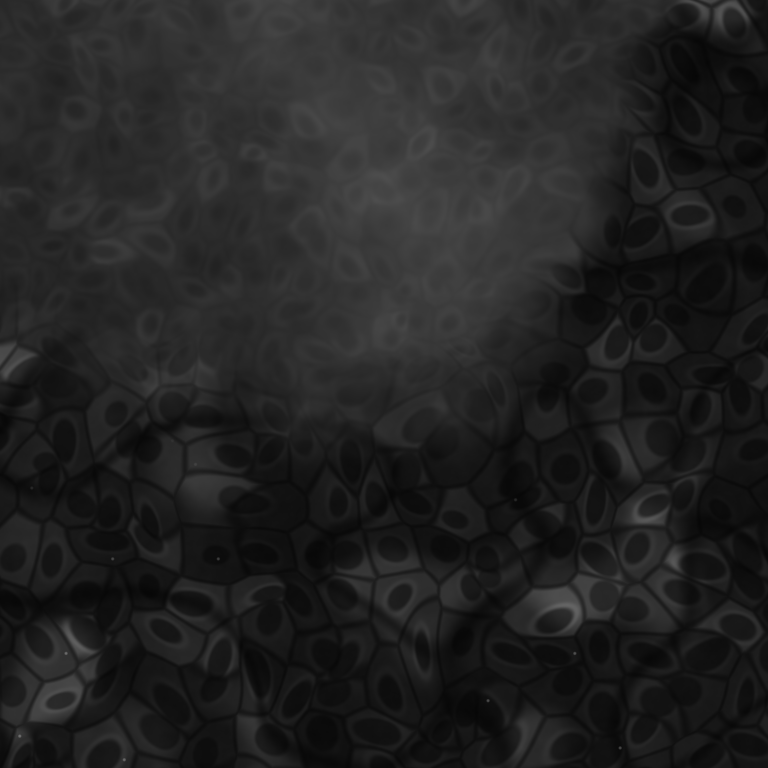
This texture is drawn by a WebGL 2 fragment shader. Its source:

```glsl
#version 300 es
precision highp float;

uniform vec2 u_resolution;
out vec4 fragColor;

vec2 hash2(vec2 p) {
    vec3 q = fract(p.xyx * vec3(0.1031, 0.1030, 0.0973));
    q += dot(q, q.yzx + 33.33);
    return fract((q.xx + q.yz) * q.zy);
}

vec2 rotate(vec2 p, float angle) {
    float c = cos(angle), s = sin(angle);
    return vec2(c * p.x - s * p.y, s * p.x + c * p.y);
}

float gradientDot(vec2 cell, vec2 corner, vec2 f) {
    float angle = 6.2832 * hash2(cell + corner).x;
    return dot(vec2(cos(angle), sin(angle)), f - corner);
}

float gradientNoise(vec2 p) {
    vec2 i = floor(p), f = p - i;
    vec2 u = f * f * f * (f * (f * 6.0 - 15.0) + 10.0);
    float low = mix(gradientDot(i, vec2(0, 0), f), gradientDot(i, vec2(1, 0), f), u.x);
    float high = mix(gradientDot(i, vec2(0, 1), f), gradientDot(i, vec2(1, 1), f), u.x);
    return 1.4 * mix(low, high, u.y);
}

float fbm(vec2 p) {
    float sum = 0.0, amplitude = 0.5;
    for (int i = 0; i < 4; i++) {
        sum += amplitude * gradientNoise(p);
        p = rotate(p, 0.6) * 2.03 + 17.3;
        amplitude *= 0.5;
    }
    return sum;
}

float segmentDistance(vec2 p, vec2 a, vec2 b) {
    vec2 ab = b - a;
    return length(p - a - ab * clamp(dot(p - a, ab) / dot(ab, ab), 0.0, 1.0));
}

// Relative brightness of packed cells: dark nucleus, lit rim, dark gaps
float cellTone(vec2 p, float seed, float blur) {
    vec2 home = floor(p);
    float nearest = 9.0, second = 9.0, sum = 0.0, total = 0.0;
    float sharpness = mix(34.0, 9.0, blur);
    for (int y = -2; y <= 2; y++) {
        for (int x = -2; x <= 2; x++) {
            vec2 id = home + vec2(x, y);
            vec2 jitter = hash2(id + seed), look = hash2(id + seed + 71.7);
            vec2 shape = hash2(id + seed + 139.1);
            float stretch = 1.0 + 0.45 * shape.y;
            vec2 local = rotate(p - id - 0.1 - 0.8 * jitter, 6.2832 * shape.x);
            local *= vec2(1.0 / stretch, stretch);
            float d = length(local);
            second = min(second, max(nearest, d));
            nearest = min(nearest, d);

            float radius = 0.23 + 0.13 * look.y;
            float toNucleus = length(local - 0.12 * (shape - 0.5)) - radius;
            float edge = mix(0.05, 0.2, blur);
            float nucleus = 1.0 - smoothstep(-edge, edge, toNucleus);
            float rim = exp(-pow((toNucleus - 0.07) / (0.06 + 0.1 * blur), 2.0));
            float tone = 0.75 + 0.85 * look.x * look.x;
            tone *= 1.0 - 0.42 * nucleus + 0.3 * rim * shape.y;
            float weight = exp(-sharpness * d);
            sum += weight * tone;
            total += weight;
        }
    }
    float gap = 1.0 - smoothstep(0.0, 0.17 + 0.15 * blur, second - nearest);
    return sum / total * (1.0 - gap * mix(0.45, 0.15, blur));
}

// Coverage of the out-of-focus area: a broad bowl, open at the top
float hazeMask(vec2 uv, float wobble) {
    float right = max(uv.x - 0.6, 0.0);
    float rimHeight = 0.46 + 0.55 * pow(uv.x - 0.45, 2.0) + 6.0 * right * right;
    return smoothstep(-0.09, 0.13, uv.y - rimHeight + 0.12 * wobble);
}

// Sparse tiny bright points
float specks(vec2 p, float rarity) {
    vec2 id = floor(p), random = hash2(id + 311.0);
    float d = length(p - id - 0.3 - 0.4 * random.yx);
    return step(rarity, random.x) * (1.0 - smoothstep(0.04, 0.2, d));
}

void main() {
    vec2 uv = gl_FragCoord.xy / u_resolution;
    vec2 warp = vec2(gradientNoise(uv * 7.0), gradientNoise(uv * 7.0 + 43.0));
    vec2 bent = uv + 0.02 * warp;
    float clouds = fbm(uv * 5.0 + 9.0);
    float haze = hazeMask(uv, clouds);

    // Focused tissue with lit patches and dark crevices
    float tissue = 0.095 * cellTone(bent * 16.0, 5.0, 0.0);
    float patches = smoothstep(0.12, 0.6, gradientNoise(bent * 6.5 + 23.0));
    tissue *= 0.9 + 0.6 * clouds + 1.15 * patches;
    float ridge = abs(gradientNoise(bent * 4.5 + 61.0));
    tissue *= 1.0 - 0.5 * (1.0 - smoothstep(0.0, 0.12, ridge));
    tissue += 0.012 + 0.012 * fbm(uv * 60.0);
    tissue += 0.22 * specks(uv * 65.0, 0.993) * smoothstep(0.5, 0.2, uv.y);

    // Blurred cells beneath a diagonal glow
    float glow = segmentDistance(uv, vec2(0.4, 0.97), vec2(0.64, 0.62));
    float veil = 0.158 + 0.075 * exp(-20.0 * glow * glow);
    float soft = cellTone(bent * 23.0, 37.0, 0.9);
    float contrast = mix(0.42, 0.2, exp(-14.0 * glow * glow));
    veil *= 1.0 + contrast * (soft - 0.85) + 0.28 * clouds;
    veil += 0.03 * fbm(uv * 17.0 + 31.0);

    float tone = mix(tissue, veil, haze);
    fragColor = vec4(vec3(clamp(tone, 0.0, 1.0)), 1.0);
}
```
